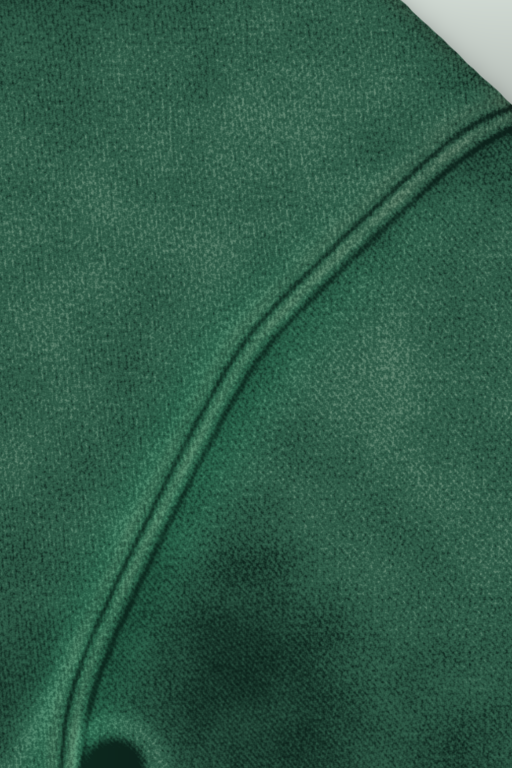
This texture is drawn by a WebGL 2 fragment shader. Its source:

```glsl
#version 300 es
precision highp float;

#define DEEP vec3(0.045, 0.135, 0.105)
#define BASE vec3(0.185, 0.370, 0.290)
#define PALE vec3(0.370, 0.525, 0.440)
#define FRESH vec3(0.110, 0.430, 0.300)
#define WORN vec3(0.380, 0.430, 0.350)
#define BACKDROP vec3(0.780, 0.815, 0.790)
#define CORD_WIDTH 0.0135
#define KNIT_PITCH 0.0052
#define KNIT_DEPTH 0.075
#define FLECK_DEPTH 0.34
#define CLOUD_DEPTH 0.22

uniform vec2 u_resolution;
out vec4 fragColor;

vec2 hashGradient(vec2 cell) {
    vec3 q = fract(cell.xyx * vec3(0.1031, 0.1030, 0.0973));
    q += dot(q, q.yzx + 33.33);
    float angle = 6.2832 * fract((q.x + q.y) * q.z);
    return vec2(cos(angle), sin(angle));
}

float gradientNoise(vec2 p) {
    vec2 i = floor(p), f = fract(p);
    vec2 u = f * f * f * (f * (f * 6.0 - 15.0) + 10.0);
    vec2 e = vec2(0.0, 1.0);
    float low = mix(dot(hashGradient(i), f), dot(hashGradient(i + e.yx), f - e.yx), u.x);
    float high = mix(dot(hashGradient(i + e), f - e), dot(hashGradient(i + 1.0), f - 1.0), u.x);
    return mix(low, high, u.y);
}

float fbm(vec2 p) {
    float sum = 0.0, gain = 0.6;
    for (int i = 0; i < 4; i++) {
        sum += gain * gradientNoise(p);
        p = mat2(1.6, 1.2, -1.2, 1.6) * p + 7.3;
        gain *= 0.55;
    }
    return sum;
}

float bell(float x, float center, float width) {
    float q = (x - center) / width;
    return exp(-q * q);
}

float glow(vec2 p, vec2 center, vec2 radius) {
    vec2 q = (p - center) / radius;
    return exp(-dot(q, q));
}

// Integral of a soft step: flat before zero, slope one after it
float softRamp(float x, float width) {
    return 0.5 * (x + sqrt(x * x + width * width));
}

float seamX(float y) {
    return 0.084 + 0.50 * softRamp(y - 0.09, 0.08)
        + 0.55 * softRamp(y - 0.555, 0.06) + 2.0 * softRamp(y - 0.835, 0.03);
}

// Signed distance to the seam, positive on the right panel
float seamDistance(vec2 p) {
    float slope = (seamX(p.y + 0.004) - seamX(p.y - 0.004)) / 0.008;
    return (p.x - seamX(p.y)) / sqrt(1.0 + slope * slope);
}

// Fine ribs with broken stitches, on axes turned for each panel
float knit(vec2 p, float angle) {
    float c = cos(angle), s = sin(angle);
    vec2 q = mat2(c, -s, s, c) * p * 6.2832 / KNIT_PITCH;
    float wobble = 1.5 * gradientNoise(p * 60.0);
    return 0.6 * sin(q.x + wobble) + 0.4 * sin(q.y * 0.8 + wobble) * cos(q.x * 0.5);
}

float leftTone(vec2 p) {
    float tone = 0.50 - 0.20 * glow(p, vec2(0.0, 1.02), vec2(0.30, 0.11));
    tone += 0.08 * glow(p, vec2(0.40, 0.93), vec2(0.13, 0.14));
    tone += 0.06 * glow(p, vec2(0.12, 0.70), vec2(0.25, 0.12));
    tone -= 0.12 * glow(p, vec2(0.0, 0.12), vec2(0.12, 0.20));
    // Rolled edge at the lower left
    float roll = p.x - 0.010 - 0.55 * p.y;
    float fade = 1.0 - smoothstep(0.10, 0.26, p.y);
    return tone + fade * (0.18 * bell(roll, 0.008, 0.017) - 0.12 * smoothstep(0.0, 0.05, -roll));
}

float rightTone(vec2 p) {
    float tone = 0.49 + 0.06 * glow(p, vec2(0.50, 0.52), vec2(0.20, 0.22));
    tone -= 0.27 * glow(p, vec2(0.30, 0.15), vec2(0.13, 0.17));
    tone -= 0.19 * glow(p, vec2(0.50, 0.00), vec2(0.32, 0.16));
    tone -= 0.10 * glow(p, vec2(0.64, 0.77), vec2(0.10, 0.08));
    tone += 0.10 * glow(p, vec2(0.245, 0.33), vec2(0.05, 0.09));
    // Fold curling round a dark hollow
    float ring = length(p - vec2(0.148, -0.002));
    tone += 0.26 * bell(ring, 0.060, 0.016);
    return tone - 0.48 * (1.0 - smoothstep(0.025, 0.050, ring));
}

void main() {
    vec2 p = gl_FragCoord.xy / u_resolution.y;
    float pixel = 1.0 / u_resolution.y;

    // Panels and cord relief
    float d = seamDistance(p);
    float side = smoothstep(-0.004, 0.004, d);
    float s = d / (CORD_WIDTH * (1.0 + 0.08 * gradientNoise(p * 22.0)));
    float tone = mix(leftTone(p), rightTone(p), side);
    tone += 0.14 * bell(s, -0.1, 0.6) + 0.09 * bell(s, -2.5, 1.1);
    tone -= 0.38 * bell(s, -1.0, 0.28) + 0.34 * bell(s, 1.05, 0.36);
    tone -= 0.09 * bell(s, 2.0, 1.3);

    // Cloth grain and washed patches
    float cloud = fbm(p * 9.0);
    float fleck = gradientNoise(p * vec2(210.0, 170.0)) + 0.6 * gradientNoise(p * 390.0 + 5.0);
    tone += CLOUD_DEPTH * cloud + FLECK_DEPTH * fleck * (0.45 + 0.55 * smoothstep(0.1, 0.5, tone));
    tone += KNIT_DEPTH * mix(knit(p, 0.12), knit(p, 0.75), side);

    // Shadow turning away along the outer edge
    float rim = (0.863 - p.y + 0.94 * (0.667 - p.x)) / 1.372;
    rim += 0.0015 * gradientNoise(p * 50.0);
    tone -= 0.20 * exp(-max(rim, 0.0) / 0.035);

    // Dye colour
    vec3 cloth = mix(DEEP, BASE, smoothstep(-0.05, 0.55, tone));
    cloth = mix(cloth, PALE, smoothstep(0.48, 0.88, tone));
    float nearSeam = bell(d, 0.0, 0.07) * (1.0 - smoothstep(0.45, 0.85, p.y));
    cloth = mix(cloth, FRESH * (0.45 + 1.1 * max(tone, 0.0)), 0.42 * nearSeam);
    float wear = 0.30 * bell(s, -0.1, 0.6) + 0.20 * bell(s, -1.9, 0.7) + 0.25 * bell(rim, 0.0, 0.015);
    cloth = mix(cloth, WORN * (0.3 + 1.2 * max(tone, 0.0)), wear * (0.8 + cloud));

    // Pale backdrop behind the cloth
    vec3 behind = BACKDROP * (1.0 + 0.8 * (p.y - 0.95)) * (1.0 - 0.12 * exp(min(rim, 0.0) / 0.012));
    fragColor = vec4(mix(behind, cloth, smoothstep(-pixel, pixel, rim)), 1.0);
}
```
